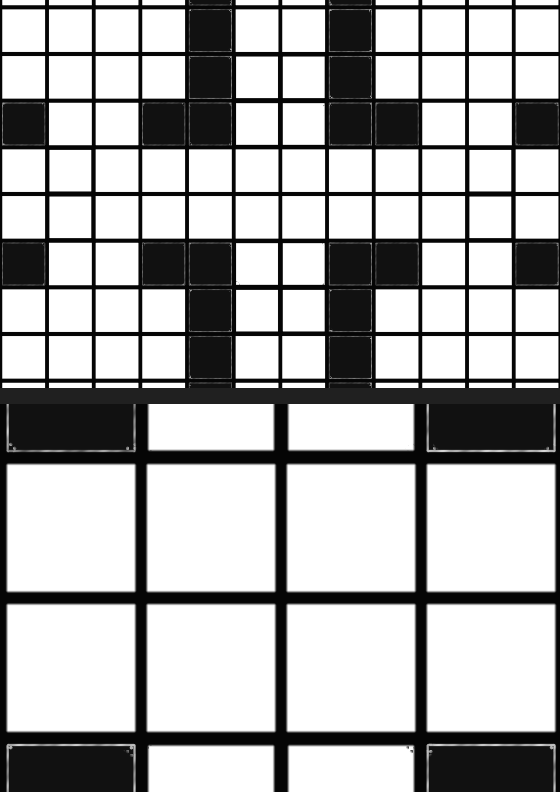
Top, the full canvas; bottom, a detail of the centre.
Reproduce this pattern procedurally as a WebGL 1 fragment shader.

```glsl
precision mediump float;

// Draws a black-ruled grid of white squares, mirrored about both centre axes,
// with some squares filled black. Each square is a rounded-box distance field;
// filled squares get a worn pale hairline and scattered specks at the corners.

uniform vec2 u_resolution;

const float COLUMNS = 12.0;
const vec2 GRID_SHIFT = vec2(0.008, 0.0);       // in cells
const vec2 LINE_HALF = vec2(0.041, 0.044);      // half widths: vertical, horizontal
const float CORNER_RADIUS = 0.012;
const float EDGE_SOFTNESS = 0.026;
const float FRAME_EXTRA = 0.010;                // heavier rule round a few squares
const float HAIRLINE_INSET = 0.006;
const float HAIRLINE_HALF = 0.008;
const float SPECKS_PER_CELL = 36.0;
const float SPECK_REACH = 0.10;

const vec3 PAPER = vec3(1.0);
const vec3 RULE = vec3(0.02);
const vec3 FILL = vec3(0.067);
const vec3 HAIRLINE = vec3(0.80);

float hash(vec2 p) {
    p = fract(p * vec2(0.1031, 0.1137));
    p += dot(p, p.yx + 33.33);
    return fract((p.x + p.y) * p.x * 17.0);
}

float roundedBox(vec2 p, vec2 halfSize, float radius) {
    vec2 q = abs(p) - halfSize + radius;
    return length(max(q, 0.0)) + min(max(q.x, q.y), 0.0) - radius;
}

// 1 when a value equals a whole-number target
float equals(float value, float target) {
    return 1.0 - step(0.5, abs(value - target));
}

// Filled squares, indexed by mirrored distance from the centre
float isFilled(vec2 m) {
    float post = equals(m.x, 1.0) * step(0.5, m.y);
    float bar = equals(m.y, 1.0) * max(equals(m.x, 2.0), equals(m.x, 5.0));
    return max(post, bar);
}

// White squares enclosed by a slightly heavier rule
float isFramed(vec2 m) {
    float middle = equals(m.x, 0.0) * max(equals(m.y, 1.0), equals(m.y, 2.0));
    return max(middle, equals(m.x, 4.0) * equals(m.y, 0.0));
}

// Small irregular dots clustered in the corners of a square
float cornerSpecks(vec2 p, vec2 cell, float pixel) {
    vec2 fromCorner = abs(abs(p) - (0.5 - LINE_HALF - 0.02));
    float amount = hash(cell * 4.0 + sign(p) + 71.0);
    float reach = SPECK_REACH * (0.45 + 0.55 * amount);
    float cluster = 1.0 - smoothstep(0.3 * reach, reach, fromCorner.x + fromCorner.y);
    vec2 s = (p + 0.5) * SPECKS_PER_CELL;
    float present = step(0.62, hash(floor(s) + cell * 41.0 + 500.0));
    float blur = pixel * SPECKS_PER_CELL * 0.5;
    float dotShape = 1.0 - smoothstep(0.45 - blur, 0.45 + blur, length(fract(s) - 0.5));
    return cluster * present * dotShape;
}

// Breaks and fading along the hairline
float hairlineWear(vec2 p, vec2 cell) {
    float phase = 6.283 * hash(cell + 19.0);
    float waves = sin(p.x * 17.0 + phase) + sin(p.y * 23.0 - phase)
                + 0.6 * sin((p.x - p.y) * 61.0 + phase);
    return 0.72 + 0.14 * waves;
}

void main() {
    float pixel = COLUMNS / u_resolution.x;
    vec2 grid = (gl_FragCoord.xy - 0.5 * u_resolution) * pixel - GRID_SHIFT;
    vec2 cell = floor(grid);
    vec2 p = grid - cell - 0.5;
    vec2 mirrored = abs(cell + 0.5) - 0.5;

    float filled = isFilled(mirrored);
    float framed = isFramed(mirrored);
    vec2 halfSize = 0.5 - LINE_HALF - FRAME_EXTRA * framed;
    float d = roundedBox(p, halfSize, CORNER_RADIUS);

    // Squares and the rules between them
    float softness = 0.5 * max(EDGE_SOFTNESS, pixel);
    float inside = 1.0 - smoothstep(-softness, softness, d);
    vec3 color = mix(RULE, mix(PAPER, FILL, filled), inside);

    // Worn outline of filled squares
    float lineDistance = abs(d + HAIRLINE_INSET);
    float outline = clamp((HAIRLINE_HALF + 0.5 * pixel - lineDistance) / pixel, 0.0, 1.0);
    outline *= min(1.0, 2.0 * HAIRLINE_HALF / pixel) * hairlineWear(p, cell);
    color = mix(color, HAIRLINE, outline * filled);

    // Corner wear: pale on filled squares, dark on the squares between the bars
    float specks = cornerSpecks(p, cell + 30.0, pixel) * inside;
    float outerSide = step(0.0, p.x * (cell.x + 0.5));
    float between = equals(mirrored.x, 0.0) * equals(mirrored.y, 1.0) * outerSide;
    color = mix(color, HAIRLINE, 0.85 * specks * filled);
    color = mix(color, RULE, specks * between);

    gl_FragColor = vec4(color, 1.0);
}
```
